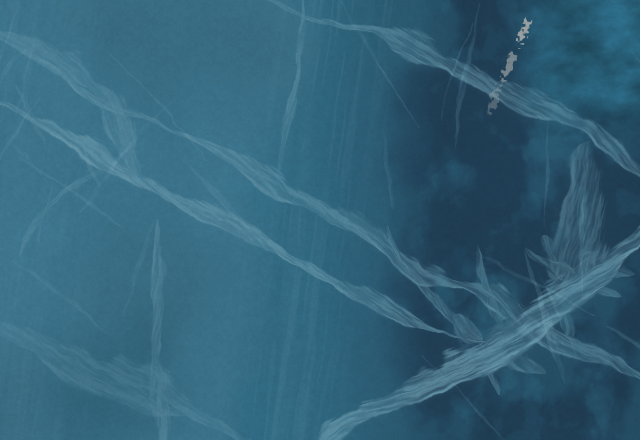
This texture is drawn by a Shadertoy shader. Its source:

```glsl
#define HAZE_BLUE vec3(.232, .442, .532)
#define MID_BLUE vec3(.175, .395, .488)
#define DEEP_BLUE vec3(.112, .215, .30)
#define TEAL_GLOW vec3(.155, .38, .475)
#define FROST vec3(.40, .585, .66)
#define AIR_WHITE vec3(.68, .68, .67)
#define CRACKS 11
#define HAIRS 26
#define LEAVES 9
#define RAGGED .013
#define GRAIN .07

// Main fractures: start and end points, then bend, half width, strength
const vec4 SPAN[CRACKS] = vec4[](
    vec4(-.06, .79, 1.11, .21), vec4(.08, .87, 1.52, .10),
    vec4(.55, 1.01, 1.56, .56), vec4(.66, -.04, 1.56, .54),
    vec4(-.06, .94, .32, .59), vec4(.69, 1.04, .63, .57),
    vec4(.35, .50, .37, -.10), vec4(-.10, .31, .64, -.05),
    vec4(.32, .63, .04, .42), vec4(.88, .49, 1.09, .23),
    vec4(1.34, .68, 1.31, .34));
const vec3 FORM[CRACKS] = vec3[](
    vec3(-.025, .021, 1.), vec3(.005, .024, .8), vec3(.045, .024, .8),
    vec3(-.02, .04, 1.1), vec3(.08, .034, .55), vec3(.01, .009, .6),
    vec3(0., .017, .6), vec3(.01, .035, .45), vec3(-.05, .012, .5),
    vec3(-.03, .012, .8), vec3(0., .075, .6));

float hash(vec2 p) {
    vec3 q = fract(vec3(p.xyx) * .1031);
    q += dot(q, q.yzx + 33.33);
    return fract((q.x + q.y) * q.z);
}

float noise(vec2 p) {
    vec2 cell = floor(p), f = fract(p);
    f = f * f * (3. - 2. * f);
    return mix(mix(hash(cell), hash(cell + vec2(1, 0)), f.x),
               mix(hash(cell + vec2(0, 1)), hash(cell + 1.), f.x), f.y);
}

float fbm(vec2 p) {
    float sum = 0., amp = .5;
    for (int i = 0; i < 5; i++) {
        sum += amp * noise(p);
        p = mat2(1.6, 1.2, -1.2, 1.6) * p + 7.3;
        amp *= .5;
    }
    return sum;
}

// Pointed fibrous sheet with one crisp side and one frayed side
float crack(vec2 p, vec4 span, vec3 form, float seed) {
    vec2 axis = span.zw - span.xy;
    float len = length(axis);
    axis /= len;
    p -= span.xy;
    vec2 q = vec2(dot(p, axis), dot(p, vec2(-axis.y, axis.x)));
    float t = q.x / len;
    if (t <= 0. || t >= 1.) return 0.;
    float arch = 4. * t * (1. - t);
    q.y -= form.x * arch + .03 * len * (noise(vec2(q.x * 6., seed)) - .5);
    float swell = form.y * pow(arch, .75) * (.25 + 1.4 * noise(vec2(q.x * 10., seed + 7.)));
    swell = max(swell, .0007);
    float side = q.y / swell;
    float soft = max(.07, 1. / (iResolution.y * swell));
    float shear = q.y + .12 * q.x;
    float strand = noise(vec2(q.x * 12., shear * 130. + seed));
    float thread = noise(vec2(q.x * 38., shear * 300. + seed));
    float fibre = smoothstep(.22, .78, mix(strand, thread, .45));
    float fray = .2 + .8 * noise(vec2(q.x * 28., seed + 3.)) + .3 * thread;
    float body = smoothstep(-1. - soft, -1. + soft, side)
               * (1. - smoothstep(fray - .2, fray + .2 + soft, side));
    float rim = exp(-abs(side + .85) * 7.) * (.4 + .8 * strand) * smoothstep(0., .1, arch);
    float veil = exp(-abs(side) * 1.1) * .07 * arch;
    return form.z * (body * (.26 + .5 * fibre) + .32 * rim + veil);
}

// Short crack leaving a root at a given angle
float splinter(vec2 p, vec2 root, float angle, float len, vec3 form, float seed) {
    return crack(p, vec4(root, root + len * vec2(cos(angle), sin(angle))), form, seed);
}

// Water depth: hazy left, dark hollow right, teal upper corner
vec3 depths(vec2 p) {
    float cloud = fbm(p * 3.2);
    vec2 w = p + .28 * (vec2(cloud, fbm(p * 3.2 + 19.)) - .5);
    float pane = smoothstep(.5, .64, w.x - .13 * p.y);
    vec3 col = mix(HAZE_BLUE, MID_BLUE, .12 + .75 * pane);
    col = mix(HAZE_BLUE, col, .5 + .5 * smoothstep(0., .35, p.x));
    float hollow = smoothstep(.82, 1.04, w.x);
    col = mix(col, DEEP_BLUE, max(.9 * hollow, .32 * smoothstep(.7, .95, w.x)));
    float lumps = smoothstep(.44, .66, fbm(p * vec2(8., 6.5) + 4.));
    float chips = smoothstep(.52, .66, fbm(p * vec2(19., 15.) + 40.));
    col = mix(col, MID_BLUE, (.42 * lumps + .2 * chips) * hollow);
    float corner = 1. - smoothstep(.1, .3, length(w - vec2(1.43, .93)));
    float ripple = fbm(vec2(p.x * 11. + p.y * 7., p.y * 20. - p.x * 6.));
    col = mix(col, TEAL_GLOW * (.55 + .9 * ripple), .85 * corner);
    float murk = 1. - smoothstep(0., .26, length(w - vec2(.24, .11)));
    col = mix(col, MID_BLUE * .84, .55 * murk);
    return col * (.92 + .16 * cloud);
}

void mainImage(out vec4 fragColor, in vec2 fragCoord) {
    vec2 p = fragCoord / iResolution.y;
    vec3 col = depths(p);

    // Steep faint curtains
    float lean = p.x - .13 * p.y + .012 * fbm(p * 9.);
    float curtain = smoothstep(.5, .8, noise(vec2(lean * 46., p.y * 2.2)));
    float wisp = smoothstep(.6, .85, noise(vec2(lean * 150., p.y * 6.)));
    float zone = 1.5 - smoothstep(0., .2, abs(lean - .65)) - .5 * smoothstep(0., .4, p.x);
    float frost = (.09 * curtain + .12 * wisp) * zone;

    // Ragged warp breaks up every fracture edge
    vec2 r = p + RAGGED * (vec2(fbm(p * 24.), fbm(p * 24. + 50.)) - .5);
    for (int i = 0; i < CRACKS; i++)
        frost = max(frost, .3 * frost + crack(r, SPAN[i], FORM[i], float(i) * 17. + 2.));

    // Thin hairs
    for (int i = 0; i < HAIRS; i++) {
        float k = float(i), a = hash(vec2(k, 1)), b = hash(vec2(k, 2)), c = hash(vec2(k, 3));
        vec3 form = vec3(.02 * (c - .5), .0015 + .005 * fract(a * 7.), .32);
        frost += splinter(r, vec2(1.5 * a * sqrt(a), b), -2.3 + 1.9 * c,
                          .1 + .25 * fract(b * 9.), form, k * 11. + 300.);
    }

    // Leaves along the brightest fracture
    for (int i = 0; i < LEAVES; i++) {
        float k = float(i) + 60., a = hash(vec2(k, 1)), b = hash(vec2(k, 2));
        float angle = 1.7 * b - 1.4 + 3.14 * step(.6, hash(vec2(k, 3)));
        frost = max(frost, splinter(r, mix(vec2(1., .16), vec2(1.43, .46), a), angle,
                                    .08 + .12 * fract(a * 9.), vec3(.01, .02, .6), k * 9.));
    }
    col = mix(col, FROST, clamp(frost * .88, 0., .95));

    // Pale crumbs of trapped air
    float grit = .5 * noise(p * 190.) + .5 * noise(p * 75.);
    for (int i = 0; i < 3; i++) {
        float k = float(i);
        vec2 crumb = r - vec2(1.19, .925) + k * vec2(.033, .075);
        crumb.x -= .3 * crumb.y;
        float clump = 1. - length(crumb / vec2(.017, .042));
        float cover = smoothstep(.5, .7, grit + .4 * clump) * smoothstep(0., .2, clump);
        col = mix(col, AIR_WHITE, (.85 - .25 * k) * cover);
    }

    // Fine mottling
    float mottle = .6 * noise(p * 230.) + .4 * noise(p * 90.) - .5;
    fragColor = vec4(col * (1. + GRAIN * mottle), 1.);
}
```
